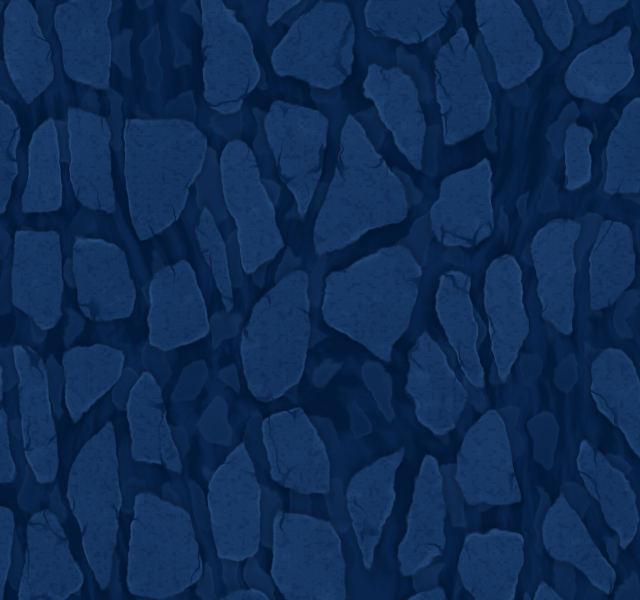
Give the GLSL for this texture, as a Shadertoy shader.

```glsl
float hash(vec2 p) {
    return fract(sin(dot(p, vec2(127.1, 311.7))) * 43758.5453);
}

vec2 hash2(vec2 p) {
    return vec2(hash(p), hash(p + 37.3));
}

float noise(vec2 p) {
    vec2 i = floor(p), f = fract(p);
    f = f * f * (3.0 - 2.0 * f);
    return mix(mix(hash(i), hash(i + vec2(1, 0)), f.x),
               mix(hash(i + vec2(0, 1)), hash(i + vec2(1, 1)), f.x), f.y);
}

float fbm(vec2 p) {
    float sum = 0.0, amp = 0.5;
    for (int i = 0; i < 4; i++) {
        sum += amp * noise(p);
        p = p * 2.03 + 17.1;
        amp *= 0.5;
    }
    return sum / 0.94;
}

// Cellular rock: x = rounded border distance, y = cell id, zw = offset from centre
vec4 rockCells(vec2 p) {
    vec2 cell = floor(p), f = fract(p), nearCell = vec2(0), toNear = vec2(8);
    for (int y = -1; y <= 1; y++)
    for (int x = -1; x <= 1; x++) {
        vec2 g = vec2(x, y);
        vec2 r = g + 0.05 + 0.9 * hash2(cell + g) - f;
        if (dot(r, r) < dot(toNear, toNear)) { toNear = r; nearCell = g; }
    }
    float sum = 0.0;
    for (int y = -2; y <= 2; y++)
    for (int x = -2; x <= 2; x++) {
        vec2 g = nearCell + vec2(x, y);
        vec2 r = g + 0.05 + 0.9 * hash2(cell + g) - f;
        vec2 between = r - toNear;
        if (dot(between, between) > 1e-5)
            sum += exp(-22.0 * dot(0.5 * (toNear + r), normalize(between)));
    }
    return vec4(-log(sum) / 22.0, hash(cell + nearCell + 5.7), -toNear);
}

void mainImage(out vec4 fragColor, in vec2 fragCoord) {
    vec2 p = fragCoord / iResolution.y;

    // Broad lean of the stones plus chipped edges
    vec2 lean = vec2(noise(p * 4.0), noise(p * 4.0 + 31.0)) - 0.5;
    vec2 chip = vec2(fbm(p * 24.0), fbm(p * 24.0 + 53.0)) - 0.5;
    vec2 q = p + lean * vec2(0.08, 0.05) + chip * vec2(0.022, 0.03);

    vec4 stone = rockCells(q * vec2(9.0, 5.0) + 3.0);
    vec4 shard = rockCells((q + chip * 0.012) * vec2(17.0, 9.5) + 40.0);
    float patches = noise(p * vec2(28.0, 18.0) + 9.0);

    // Deep crevices with flowing streaks
    float streak = fbm(q * vec2(46.0, 13.0) + lean * 6.0);
    vec3 color = mix(vec3(0.008, 0.098, 0.225), vec3(0.035, 0.145, 0.305),
                     smoothstep(0.3, 0.75, streak));

    // Sunken shards between the stones
    float shardGap = 0.07 + 0.12 * shard.y;
    float shardMask = smoothstep(shardGap, shardGap + 0.07, shard.x)
                    * step(0.25, shard.y);
    vec3 shardColor = mix(vec3(0.035, 0.143, 0.295), vec3(0.07, 0.19, 0.355),
                          fract(shard.y * 7.3) * 0.7 + shard.w * 0.4);
    float shardRim = shardMask * smoothstep(shardGap + 0.17, shardGap + 0.05, shard.x);
    color = mix(color, shardColor, shardMask * 0.85);
    color += vec3(0.02, 0.03, 0.035) * shardRim * patches;

    // Raised stones, each with its own inset and tone
    float gap = 0.055 + 0.1 * stone.y;
    float inside = stone.x - gap;
    float stoneMask = smoothstep(0.0, 0.03, inside) * step(stone.y, 0.93);
    color *= mix(1.0, 0.87, smoothstep(-0.07, 0.0, inside) * step(stone.y, 0.93));

    float tone = 0.78 + 0.25 * fract(stone.y * 11.7)
               + 0.35 * (fbm(p * 13.0) - 0.5)
               + 0.16 * dot(stone.zw, vec2(-0.6, 0.8));
    vec3 face = mix(vec3(0.04, 0.15, 0.31), vec3(0.09, 0.218, 0.395),
                    clamp(tone, 0.0, 1.15));

    // Pits, fine grain and worn light rims
    float pits = smoothstep(0.6, 0.85, noise(p * vec2(165.0, 190.0)));
    face -= vec3(0.017, 0.024, 0.032) * pits;
    face += (noise(p * 420.0) - 0.5) * vec3(0.016, 0.021, 0.025);
    float rim = smoothstep(0.075, 0.015, inside) * smoothstep(0.3, 0.8, patches);
    face += vec3(0.045, 0.065, 0.075) * rim;
    face += vec3(0.02, 0.027, 0.03) * smoothstep(0.62, 0.85, fbm(p * 40.0 + 70.0));

    // Notches that split some stones from the edge inward
    float crack = smoothstep(0.045, 0.005, shard.x)
                * smoothstep(0.22, 0.06, inside)
                * smoothstep(0.45, 0.7, noise(p * 15.0 + 80.0));
    face = mix(face, vec3(0.02, 0.12, 0.26), crack * 0.85);

    color = mix(color, face, stoneMask);
    fragColor = vec4(color, 1.0);
}
```
